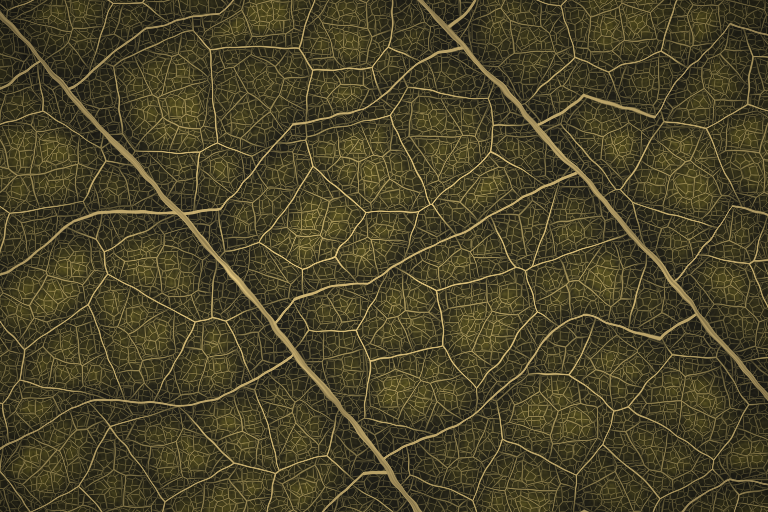
Give the GLSL for this texture, as a Shadertoy shader.

```glsl
// Close view of a dark leaf: diagonal main veins, kinked rungs between them,
// and four nested Voronoi networks, each one restarted inside its parent cell
// so that finer veins end on coarser ones. Tissue darkens beside the veins.

const vec3 SHADE_GREEN = vec3(0.108, 0.106, 0.088);
const vec3 OLIVE_GREEN = vec3(0.285, 0.265, 0.120);
const vec3 FINE_VEIN   = vec3(0.640, 0.580, 0.320);
const vec3 STRONG_VEIN = vec3(0.800, 0.700, 0.450);

const float VEIN_SPACING = 0.85;
const float RUNG_SPACING = 0.36;
const int NETWORK_LEVELS = 4;

vec2 hash22(vec2 p) {
    vec3 q = fract(p.xyx * vec3(0.1031, 0.1030, 0.0973));
    q += dot(q, q.yzx + 33.33);
    return fract((q.xx + q.yz) * q.zy);
}

float gradientNoise(vec2 p) {
    vec2 i = floor(p), f = fract(p);
    vec2 u = f * f * f * (f * (f * 6.0 - 15.0) + 10.0);
    vec2 o = vec2(0.0, 1.0);
    float a = dot(hash22(i) * 2.0 - 1.0, f);
    float b = dot(hash22(i + o.yx) * 2.0 - 1.0, f - o.yx);
    float c = dot(hash22(i + o.xy) * 2.0 - 1.0, f - o.xy);
    float d = dot(hash22(i + o.yy) * 2.0 - 1.0, f - o.yy);
    return mix(mix(a, b, u.x), mix(c, d, u.x), u.y);
}

// Random zigzag of straight pieces, from -0.5 to 0.5
float zigzag(float x, float seed) {
    float i = floor(x);
    return mix(hash22(vec2(i, seed)).x, hash22(vec2(i + 1.0, seed)).x, x - i) - 0.5;
}

vec2 cellPoint(vec2 cell, float jitter) {
    return 0.5 + jitter * (hash22(cell) - 0.5);
}

// Returns the distance to the nearest cell border, then the cell index
vec3 voronoiBorder(vec2 p, float jitter) {
    vec2 base = floor(p), f = p - base;
    vec2 nearCell = vec2(0.0), nearVec = vec2(0.0);
    float nearest = 8.0;
    for (int y = -1; y <= 1; y++)
    for (int x = -1; x <= 1; x++) {
        vec2 g = vec2(x, y);
        vec2 r = g + cellPoint(base + g, jitter) - f;
        float d = dot(r, r);
        if (d < nearest) { nearest = d; nearVec = r; nearCell = g; }
    }
    float border = 8.0;
    for (int y = -2; y <= 2; y++)
    for (int x = -2; x <= 2; x++) {
        vec2 g = nearCell + vec2(x, y);
        vec2 r = g + cellPoint(base + g, jitter) - f;
        vec2 gap = r - nearVec;
        if (dot(gap, gap) > 0.00001)
            border = min(border, dot(0.5 * (nearVec + r), normalize(gap)));
    }
    return vec3(border, base + nearCell);
}

float lineCover(float dist, float halfWidth, float blur) {
    return 1.0 - smoothstep(halfWidth - blur, halfWidth + blur, dist);
}

void mainImage(out vec4 fragColor, in vec2 fragCoord) {
    vec2 uv = fragCoord / iResolution.xy;
    vec2 p = fragCoord / iResolution.y;
    float blur = 0.55 / iResolution.y;

    // Slight waviness shared by every vein
    p += 0.012 * vec2(gradientNoise(p * 9.0), gradientNoise(p * 9.0 + 31.0));
    p += 0.005 * vec2(gradientNoise(p * 30.0 + 7.0), gradientNoise(p * 30.0 + 53.0));

    // Main veins, gently curved and falling to the right
    float fall = 1.0 - p.y;
    float across = (p.x - 0.95 * fall + 0.1 * fall * fall + 0.03) / VEIN_SPACING;
    float strip = floor(across);
    float mainDist = abs(fract(across + 0.5) - 0.5) * VEIN_SPACING * 0.73;

    // Rungs joining the main veins, rising to the right
    float bend = 0.15 * zigzag(p.x * 7.0, strip + 9.0) + 0.08 * gradientNoise(p * 4.0);
    float along = (p.y - 0.48 * p.x + bend) / RUNG_SPACING + hash22(vec2(strip, 4.0)).x;
    float rungDist = abs(fract(along + 0.5) - 0.5) * RUNG_SPACING * 0.85;

    // Tissue is bright in soft patches and dark beside the veins
    float patches = 1.0 + 0.9 * gradientNoise(p * 5.0 + 11.0);
    float glow = patches * mix(0.15, 1.0, smoothstep(0.0, 0.10, mainDist))
               * mix(0.30, 1.0, smoothstep(0.0, 0.06, rungDist));

    // Nested networks, from coarse to fine, fading where they crowd a parent
    vec2 parent = vec2(strip, floor(along));
    float parentDist = min(mainDist, rungDist);
    float size = 0.17, network = 0.0;
    for (int i = 0; i < NETWORK_LEVELS; i++) {
        float fineness = float(i) / float(NETWORK_LEVELS - 1);
        vec2 shift = 60.0 * hash22(parent + 17.0);
        vec3 cell = voronoiBorder(p / size + shift, mix(0.85, 0.72, fineness));
        float dist = cell.x * size;
        float strength = mix(0.95, 0.52, sqrt(fineness))
                       * mix(0.85 + 0.2 * glow, 0.58 + 0.65 * glow, fineness);
        strength *= mix(0.55, 1.0, smoothstep(0.0, 0.25 * size, parentDist));
        float halfWidth = mix(0.0015, 0.0009, fineness);
        network = max(network, strength * lineCover(dist, halfWidth, blur));
        float shading = mix(0.38, 0.9, fineness);
        glow *= mix(shading, 1.0, smoothstep(0.0, 0.3 * size, dist));
        parent = cell.yz;
        parentDist = min(parentDist, dist);
        size *= 0.44;
    }
    network = min(network, 1.0);

    // Tissue tone with fine grain, then the veins from thin to thick
    vec3 color = mix(SHADE_GREEN, OLIVE_GREEN, clamp(glow * 1.15, 0.0, 1.2));
    color *= 1.0 + 0.35 * gradientNoise(p * 160.0);
    color = mix(color, mix(FINE_VEIN, STRONG_VEIN, network), network);

    float rungWidth = mix(0.0027, 0.0018, smoothstep(0.0, 0.2, mainDist));
    color = mix(color, STRONG_VEIN, 0.92 * lineCover(rungDist, rungWidth, blur));

    float mainWidth = 0.0050 + 0.003 * gradientNoise(p * 14.0);
    float streak = gradientNoise(vec2(across * 190.0, p.y * 12.0));
    vec3 mainColor = STRONG_VEIN * (0.84 + 0.35 * streak);
    color = mix(color, mainColor, 0.95 * lineCover(mainDist, mainWidth, blur));

    // Darker toward the corners
    vec2 centered = uv - 0.5;
    color *= 1.09 - 0.7 * dot(centered, centered);
    fragColor = vec4(color, 1.0);
}
```
